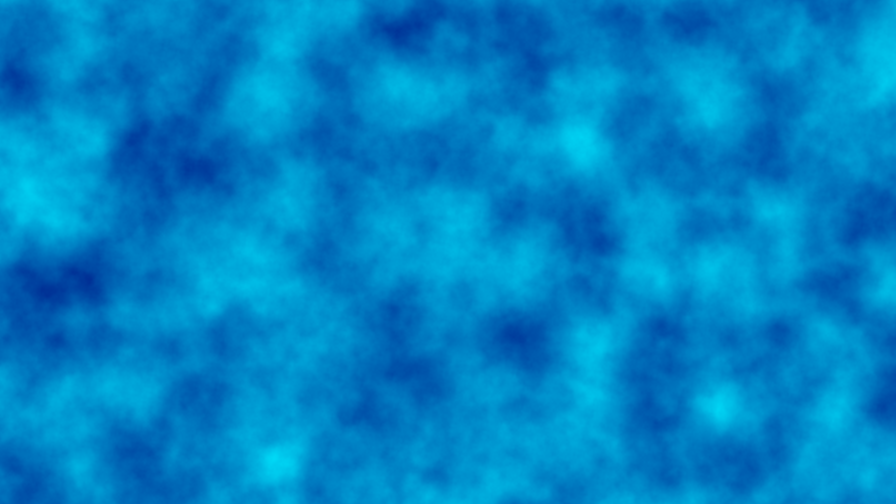
Write a WebGL 2 fragment shader that draws this texture.

```glsl
#version 300 es
precision highp float;

uniform vec2 u_resolution;
out vec4 fragColor;

// Integer hash of a lattice cell, mapped to 0..1
float hash(vec2 cell) {
    uvec2 q = uvec2(ivec2(cell)) * uvec2(1597334673u, 3812015801u);
    uint h = (q.x ^ q.y) * 1597334673u;
    h = (h ^ (h >> 15)) * 2246822519u;
    h ^= h >> 13;
    return float(h >> 8) / 16777216.0;
}

// Smoothly interpolated lattice noise
float valueNoise(vec2 p) {
    vec2 cell = floor(p);
    vec2 f = fract(p);
    vec2 w = f * f * (3.0 - 2.0 * f);
    float bottom = mix(hash(cell), hash(cell + vec2(1, 0)), w.x);
    float top = mix(hash(cell + vec2(0, 1)), hash(cell + vec2(1, 1)), w.x);
    return mix(bottom, top, w.y);
}

// Six octaves, each turned so that the lattices do not line up
float cloudNoise(vec2 p) {
    mat2 turnAndDouble = 2.0 * mat2(0.8, 0.6, -0.6, 0.8);
    float sum = 0.0;
    float total = 0.0;
    float amplitude = 0.5;
    for (int octave = 0; octave < 6; octave++) {
        sum += amplitude * valueNoise(p);
        total += amplitude;
        amplitude *= 0.5;
        p = turnAndDouble * p + vec2(17.3, 9.1);
    }
    return sum / total;
}

void main() {
    vec2 uv = gl_FragCoord.xy / u_resolution.y;
    float density = cloudNoise(uv * 8.0 + vec2(3.7, 21.4));

    // Deep blue troughs to bright cyan crests
    vec3 color = mix(vec3(0.0, 0.10, 0.535), vec3(0.0, 0.93, 1.01), density);
    fragColor = vec4(clamp(color, 0.0, 1.0), 1.0);
}
```
